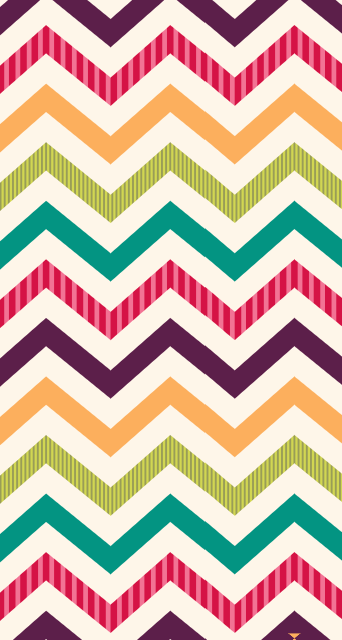
Write a Shadertoy shader that draws this pattern.

```glsl
// Chevron rows in five colours on cream, two of them filled with vertical pinstripes.
// A skewed triangle wave bends the vertical axis; rounding then picks the nearest band.
// Lengths are fractions of the canvas height, with y measured down from the top.

#define PERIOD 0.1940      // width of one zigzag
#define PEAK_X 0.0720      // first peak
#define FALL 0.52          // share of a zigzag that runs downhill
#define AMPLITUDE 0.0820   // peak to trough
#define FIRST_ROW -0.0523  // top of the first band at its peak
#define PITCH 0.0915       // distance between bands
#define THICKNESS 0.0442   // vertical band thickness
#define PINK_STRIPES 11.0  // stripes per zigzag
#define LIME_STRIPES 30.0
#define NICK 0.0013        // small step in the middle column's edges

const vec3 CREAM   = vec3(0.996, 0.963, 0.914);
const vec3 ORANGE  = vec3(0.988, 0.686, 0.365);
const vec3 TEAL    = vec3(0.010, 0.580, 0.510);
const vec3 PURPLE  = vec3(0.360, 0.120, 0.290);
const vec3 CRIMSON = vec3(0.835, 0.075, 0.270);
const vec3 ROSE    = vec3(0.950, 0.450, 0.580);
const vec3 LIME    = vec3(0.820, 0.840, 0.320);
const vec3 OLIVE   = vec3(0.600, 0.615, 0.340);

// Coverage of a shape from its signed distance
float fill(float dist, float pixel) {
    return clamp(0.5 - dist / pixel, 0.0, 1.0);
}

// Skewed triangle wave: 0 at the peaks, AMPLITUDE at the troughs
float zigzag(float cycle) {
    float u = fract(cycle);
    float wave = AMPLITUDE * min(u / FALL, (1.0 - u) / (1.0 - FALL));
    float stepped = step(0.28, u) * (1.0 - smoothstep(0.28, FALL, u));
    return wave - NICK * stepped * step(abs(cycle - 1.5), 0.5);
}

// Stripes centred on each peak, "share" wide within their spacing
float stripes(float cycle, float count, float share, float pixel) {
    float offset = abs(fract(cycle * count + 0.5) - 0.5);
    return fill((offset - 0.5 * share) * PERIOD / count, pixel);
}

vec3 bandColor(float row, float cycle, float pixel) {
    row = row < 1.5 ? 1.0 - row : row;  // the top two bands trade places
    float kind = mod(row, 5.0);
    if (kind < 0.5) return mix(ROSE, CRIMSON, stripes(cycle, PINK_STRIPES, 0.58, pixel));
    if (kind < 1.5) return PURPLE;
    if (kind < 2.5) return ORANGE;
    if (kind < 3.5) return mix(LIME, OLIVE, stripes(cycle, LIME_STRIPES, 0.46, pixel));
    return TEAL;
}

void mainImage(out vec4 fragColor, in vec2 fragCoord) {
    float pixel = 1.0 / iResolution.y;
    vec2 p = vec2(fragCoord.x, iResolution.y - fragCoord.y) * pixel;

    // Nearest band and the distance to its edge
    float cycle = (p.x - PEAK_X) / PERIOD;
    float level = (p.y - FIRST_ROW - zigzag(cycle) - 0.5 * THICKNESS) / PITCH;
    float row = floor(level + 0.5);
    float dist = abs(level - row) * PITCH - 0.5 * THICKNESS;
    float slopeScale = inversesqrt(1.0 + pow(2.0 * AMPLITUDE / PERIOD, 2.0));
    vec3 color = mix(CREAM, bandColor(row, cycle, pixel), fill(dist * slopeScale, pixel));

    // Small hourglass mark under the last peak on the right
    vec2 q = p - vec2(PEAK_X + 2.0 * PERIOD, 0.9975);
    float mark = max(abs(q.x) - 1.2 * abs(q.y), -q.y - 0.0078);
    color = mix(color, ORANGE, fill(mark, pixel));

    fragColor = vec4(color, 1.0);
}
```
